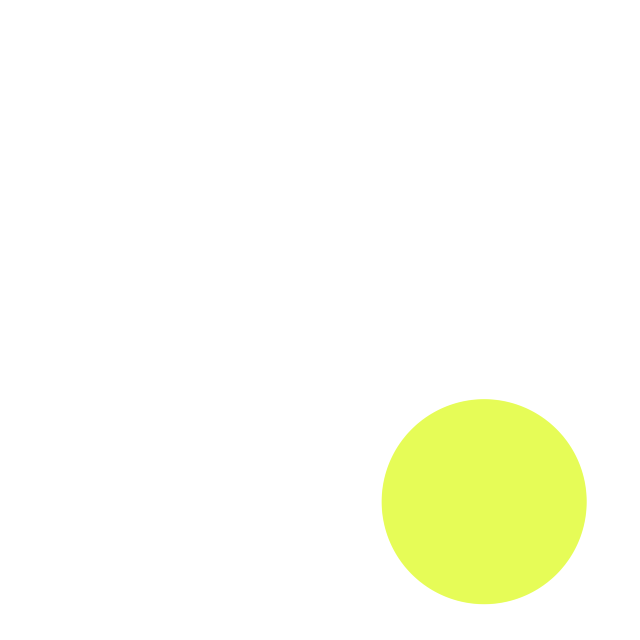
Write a three.js fragment shader that draws this background.

```glsl
// Draws a flat lime disc in the lower right of a plain white ground.
// A signed circle distance, softened at its rim, blends the two colours.

#define DISC_CENTER vec2(0.7565, 0.2161)
#define DISC_RADIUS 0.1602
#define EDGE_SOFTNESS 0.001
#define GROUND_COLOR vec3(1.0, 1.0, 1.0)
#define DISC_COLOR vec3(0.90, 0.99, 0.34)

varying vec2 vUv;

// Signed distance to a circle, negative inside
float circleDistance(vec2 point, vec2 center, float radius) {
  return length(point - center) - radius;
}

// Coverage of a shape with a smooth edge
float coverage(float signedDistance) {
  return 1.0 - smoothstep(-EDGE_SOFTNESS, EDGE_SOFTNESS, signedDistance);
}

void main() {
  float disc = coverage(circleDistance(vUv, DISC_CENTER, DISC_RADIUS));
  gl_FragColor = vec4(mix(GROUND_COLOR, DISC_COLOR, disc), 1.0);
}
```
